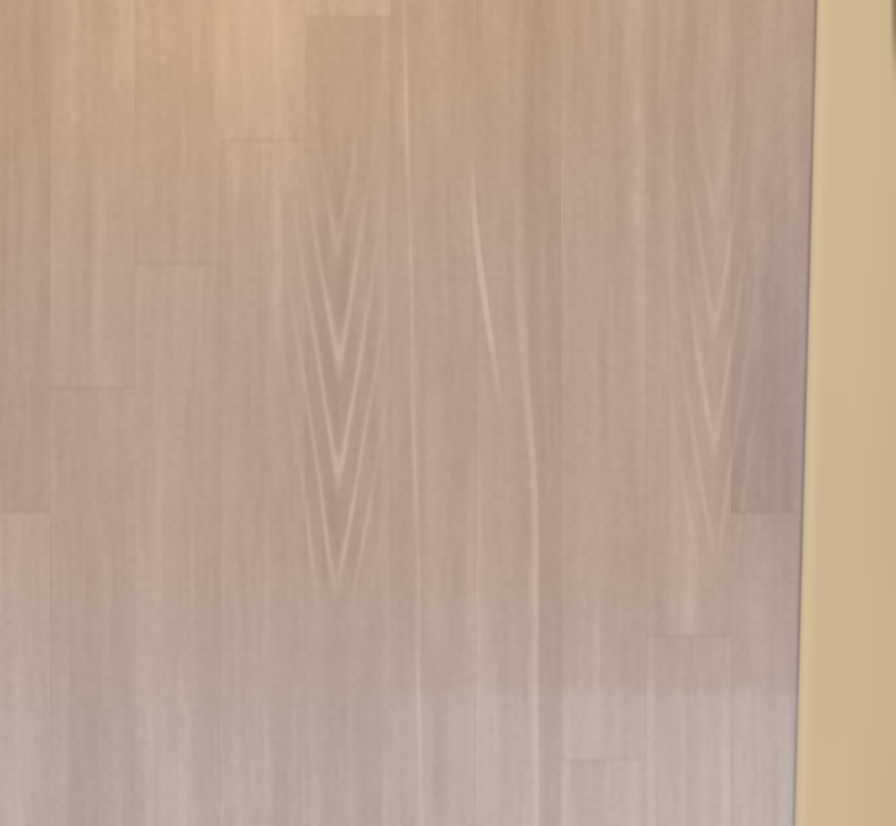
A WebGL 2 fragment shader for this texture:

```glsl
#version 300 es
// Pale greige wood floor of narrow vertical planks with a beige trim on the right.
precision highp float;

#define PLANK_WIDTH 0.095
#define PLANK_OFFSET 0.056
#define PLANK_LENGTH 1.35
#define JOINT_STEP 0.15
#define GRAIN_CONTRAST 0.075
#define PORE_GLOW 0.075
#define ARCH_SLOPE 7.3
#define ARCH_SPACING 0.14
#define TRIM_BOTTOM 0.887
#define TRIM_TOP 0.912

uniform vec2 u_resolution;
out vec4 outColor;

const float TAU = 6.28318;
const vec3 WARM_WOOD = vec3(0.735, 0.620, 0.525);
const vec3 ROSE_WOOD = vec3(0.710, 0.625, 0.572);
const vec3 COOL_WOOD = vec3(0.715, 0.655, 0.625);
const vec3 TRIM = vec3(0.805, 0.715, 0.575);
const vec3 PORE_TINT = vec3(1.0, 0.96, 0.90);

float hash(vec2 p) {
    return fract(sin(dot(p, vec2(127.1, 311.7))) * 43758.5453);
}

float noise(vec2 p) {
    vec2 i = floor(p), f = fract(p);
    f = f * f * (3.0 - 2.0 * f);
    return mix(mix(hash(i), hash(i + vec2(1, 0)), f.x),
               mix(hash(i + vec2(0, 1)), hash(i + vec2(1, 1)), f.x), f.y);
}

float bump(float x, float width) {
    return exp(-x * x / (width * width));
}

// Nested V-shaped growth rings that open upwards
float archGrain(vec2 uv, vec2 tip) {
    float dx = uv.x - tip.x + 0.008 * (noise(uv * vec2(9.0, 7.0)) - 0.5);
    float ring = uv.y - ARCH_SLOPE * (sqrt(dx * dx + 0.00002) - 0.0045) - tip.y;
    float lines = pow(0.5 + 0.5 * cos(TAU * ring / ARCH_SPACING), 4.0) - 0.3;
    float fade = smoothstep(-0.04, 0.06, uv.y - tip.y) * (1.0 - smoothstep(0.25, 0.65, uv.y - tip.y));
    return lines * fade * bump(dx, 0.04);
}

// Three layers of vertical streaks, from broad to fine
float streaks(vec2 p) {
    return 0.40 * noise(p * vec2(32.0, 1.8)) + 0.34 * noise(p * vec2(95.0, 4.5))
         + 0.26 * noise(p * vec2(190.0, 16.0)) - 0.5;
}

vec3 floorLight(vec2 uv) {
    vec3 c = mix(COOL_WOOD, ROSE_WOOD, smoothstep(0.02, 0.38, uv.y));
    float warmth = smoothstep(0.55, 1.0, uv.y + 0.12 * (0.4 - uv.x));
    c = mix(c, WARM_WOOD, warmth * (1.0 - 0.45 * smoothstep(0.5, 0.9, uv.x)));
    c += vec3(0.07, 0.055, 0.035) * bump(length((uv - vec2(0.25, 1.0)) * vec2(1.0, 0.7)), 0.16);
    c -= vec3(0.045, 0.038, 0.015) * smoothstep(0.78, 0.9, uv.x) * bump(uv.y - 0.5, 0.3);
    // Faint reflected band near the bottom
    float band = smoothstep(0.175, 0.15, uv.y) * smoothstep(0.3, 0.65, uv.x);
    return c + vec3(0.018, 0.02, 0.025) * band;
}

vec3 woodFloor(vec2 uv) {
    // Staggered planks, each with its own tone
    float column = (uv.x - PLANK_OFFSET) / PLANK_WIDTH;
    float id = floor(column);
    float joint = mod(0.53 + JOINT_STEP * id, PLANK_LENGTH);
    float upper = smoothstep(joint - 0.003, joint + 0.003, uv.y);
    float lowTone = hash(vec2(id, 3.0)), highTone = hash(vec2(id, 8.0));
    vec3 c = floorLight(uv) + 0.025 * (mix(lowTone, highTone, upper) - 0.5);

    // Gently wandering grain, shifted at every joint
    vec2 p = uv;
    p.x += 0.022 * (noise(vec2(uv.x * 5.0, uv.y * 2.5)) - 0.5);
    float grain = mix(streaks(p + vec2(0.0, lowTone * 9.0)),
                      streaks(p + vec2(0.0, 20.0 + highTone * 9.0)), upper);
    c += GRAIN_CONTRAST * grain * vec3(1.0, 1.05, 1.06);

    // Pale pore lines, densest in a bundle that drifts to the right downwards
    float bundleX = 0.575 - 0.045 * smoothstep(0.35, 0.8, uv.y);
    float bundle = bump(uv.x - bundleX, 0.035);
    float drift = uv.x - bundle * (bundleX - 0.55);
    float pores = smoothstep(0.64, 0.92, noise(vec2(drift * 84.0, uv.y * 3.0 + 4.0)));
    pores *= 0.22 + 0.75 * bundle;
    float seamX = 0.448 + 0.022 * (1.0 - uv.y) + 0.004 * noise(vec2(uv.y * 6.0, 2.0));
    pores += 0.8 * bump(uv.x - seamX, 0.003) * (0.4 + 0.6 * noise(vec2(5.0, uv.y * 12.0)));
    c += PORE_GLOW * pores * PORE_TINT;

    // Arched figure in two of the planks
    for (int i = 0; i < 2; i++) {
        vec2 tip = vec2(0.376, 0.29) + float(i) * vec2(0.421, 0.04);
        c += (0.085 - 0.035 * float(i)) * archGrain(uv, tip);
    }

    // Barely visible seams and end joints
    float seam = bump(min(fract(column), 1.0 - fract(column)), 0.018);
    c -= 0.014 * seam * noise(vec2(id, uv.y * 5.0)) + 0.016 * bump(uv.y - joint, 0.003);
    return c + 0.018 * (noise(uv * vec2(170.0, 130.0)) - 0.5);
}

void main() {
    vec2 uv = gl_FragCoord.xy / u_resolution;
    float edge = uv.x - mix(TRIM_BOTTOM, TRIM_TOP, uv.y);

    // Trim with a shaded inner edge and a dark far corner
    vec3 trim = TRIM + 0.012 * (noise(uv * vec2(14.0, 5.0)) - 0.5);
    trim += 0.025 * bump(edge - 0.008, 0.006) - 0.02 * smoothstep(0.05, 0.11, edge);
    trim *= 1.0 - 0.35 * smoothstep(0.992, 1.0, uv.x) * smoothstep(0.88, 1.0, uv.y);

    float blur = max(0.0015, 1.0 / u_resolution.x);
    vec3 c = mix(woodFloor(uv), trim, smoothstep(-blur, blur, edge));
    c -= vec3(0.11, 0.10, 0.08) * bump(edge + 0.001, 0.0025);
    outColor = vec4(clamp(c, 0.0, 1.0), 1.0);
}
```
